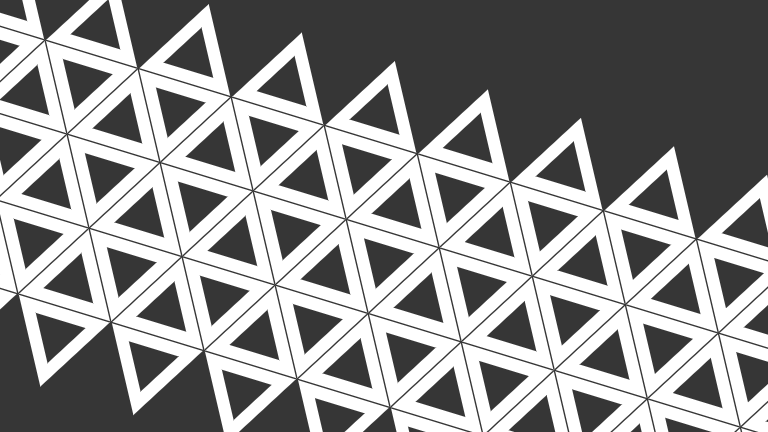
Reproduce this background procedurally as a Shadertoy shader.

```glsl
// Slanted band of white triangle frames on a charcoal background.

#define CHARCOAL vec3(0.21)
#define WHITE vec3(1.0)
#define LATTICE_ORIGIN vec2(0.1042, 0.9074)
#define STEP_ALONG vec2(0.2154, -0.0658)
#define STEP_DOWN vec2(0.0509, -0.2178)
#define FULL_ROWS 3.0
#define SEAM 0.0016
#define FRAME_INSET 0.0300

// Soft coverage of the region where dist is positive.
float coverage(float dist, float pixel) {
    return clamp(dist / pixel + 0.5, 0.0, 1.0);
}

// Distance from a point in a lattice cell to the nearest side of its triangle.
float sideDistance(vec2 cell, bool pointsUp, float triangleHeight) {
    vec2 q = pointsUp ? 1.0 - cell : cell;
    return min(min(q.x, q.y), 1.0 - q.x - q.y) * triangleHeight;
}

void mainImage(out vec4 fragColor, in vec2 fragCoord) {
    float pixel = 1.0 / iResolution.y;
    vec2 p = fragCoord * pixel;

    // Skewed lattice coordinates; each cell holds two triangles.
    mat2 basis = mat2(STEP_ALONG, STEP_DOWN);
    vec2 lattice = inverse(basis) * (p - LATTICE_ORIGIN);
    vec2 cell = fract(lattice);
    float row = floor(lattice.y);
    bool pointsUp = cell.x + cell.y > 1.0;

    // The band ends in loose upward teeth above and downward teeth below.
    bool inBand = pointsUp ? row >= -1.0 && row < FULL_ROWS
                           : row >= 0.0 && row <= FULL_ROWS;

    // White frame between the thin seam and the inner triangle.
    float triangleHeight = abs(determinant(basis)) / length(STEP_ALONG);
    float dist = sideDistance(cell, pointsUp, triangleHeight);
    float frame = coverage(dist - SEAM, pixel) - coverage(dist - FRAME_INSET, pixel);
    frame *= float(inBand);

    fragColor = vec4(mix(CHARCOAL, WHITE, frame), 1.0);
}
```
